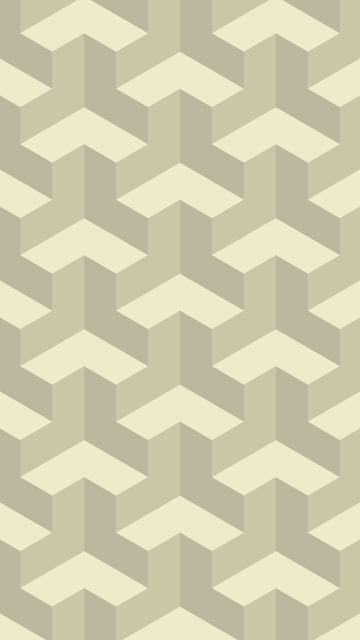
Reproduce this pattern procedurally as a WebGL 2 fragment shader.

```glsl
#version 300 es
precision highp float;
// Interlocking isometric chevrons in three flat tones, like folded blocks.

#define TILE vec2(0.2996, 0.1734)   // repeat size, in canvas heights
#define APEX_Y 0.5724               // height of the central chevron's apex
#define CREAM vec3(0.937, 0.918, 0.792)
#define SAND vec3(0.796, 0.776, 0.659)
#define TAUPE vec3(0.745, 0.718, 0.627)

uniform vec2 u_resolution;
out vec4 fragColor;

const float ROOT3 = 1.7320508;
const vec2 PERIOD = vec2(6.0 * ROOT3, 6.0);   // repeat in isometric units

// Signed distance to a chevron with its apex at the origin, pointing up
float chevron(vec2 p) {
    float a = abs(p.x) / ROOT3;
    float drop = -p.y;
    return max(a - drop, max(drop - 2.0 - a, drop + a - 4.0)) * 0.5 * ROOT3;
}

// Wrap into one repeat, centred on the chevron's body
vec2 wrap(vec2 p) {
    vec2 centre = vec2(0.0, -2.0);
    return mod(p - centre + 0.5 * PERIOD, PERIOD) - 0.5 * PERIOD + centre;
}

// Half-drop lattice of chevrons
float chevronField(vec2 p) {
    return min(chevron(wrap(p)), chevron(wrap(p + 0.5 * PERIOD)));
}

vec2 rotate(vec2 p, float angle) {
    float c = cos(angle), s = sin(angle);
    return vec2(c * p.x - s * p.y, s * p.x + c * p.y);
}

float coverage(float d, float pixel) {
    return clamp(0.5 - d / pixel, 0.0, 1.0);
}

void main() {
    // Canvas position relative to the central apex, in isometric units
    vec2 origin = vec2(0.5, APEX_Y) * u_resolution;
    vec2 p = (gl_FragCoord.xy - origin) / u_resolution.y / TILE * PERIOD;
    float pixel = PERIOD.y / (TILE.y * u_resolution.y);

    // The same field turned by thirds about the apex gives the three tones
    float third = radians(120.0);
    vec3 weight = vec3(
        coverage(chevronField(p), pixel),
        coverage(chevronField(rotate(p, third)), pixel),
        coverage(chevronField(rotate(p, -third)), pixel));
    weight /= max(weight.x + weight.y + weight.z, 0.001);

    fragColor = vec4(mat3(CREAM, SAND, TAUPE) * weight, 1.0);
}
```
